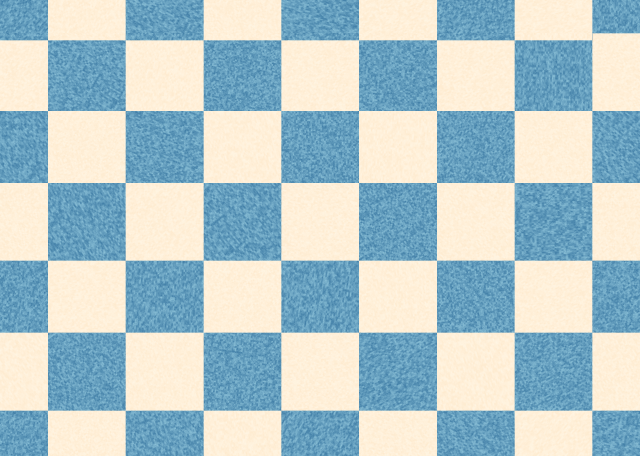
Reproduce this pattern procedurally as a Shadertoy shader.

```glsl
// Lengths are fractions of the canvas width
const float SQUARE = 0.12155;         // square side, and height of tall rows
const float ROW_PERIOD = 0.2340;      // one tall row plus one short row
const vec2 GRID_ORIGIN = vec2(0.0749, 0.0710);
const float SEAM_X = 0.9258;          // left of this the top tall row is cut
const float CUT_Y = 0.6497;
const vec3 CREAM = vec3(1.0, 0.94, 0.85);
const vec3 BLUE = vec3(0.395, 0.62, 0.745);
const vec3 CREAM_CONTRAST = vec3(0.012, 0.045, 0.085);
const vec3 BLUE_CONTRAST = vec3(0.29, 0.26, 0.19);
const float GRAIN_DENSITY = 400.0;    // grains across the canvas
const float MAX_STRETCH = 0.5;        // strongest streaking of the grain
const int AA = 3;                     // edge samples per axis

float hash(vec2 p) {
    vec3 q = fract(vec3(p.xyx) * 0.1031);
    q += dot(q, q.yzx + 33.33);
    return fract((q.x + q.y) * q.z);
}

float valueNoise(vec2 p) {
    vec2 cell = floor(p);
    vec2 f = fract(p);
    f = f * f * (3.0 - 2.0 * f);
    float low = mix(hash(cell), hash(cell + vec2(1.0, 0.0)), f.x);
    float high = mix(hash(cell + vec2(0.0, 1.0)), hash(cell + 1.0), f.x);
    return mix(low, high, f.y);
}

// Checker with alternating row heights and a shifted edge at the seam
float isBlue(vec2 p) {
    vec2 q = p - GRID_ORIGIN;
    bool oddColumn = mod(q.x, 2.0 * SQUARE) < SQUARE;
    bool tallRow = mod(q.y, ROW_PERIOD) < SQUARE;
    if (p.x < SEAM_X && p.y > CUT_Y) tallRow = false;
    return oddColumn == tallRow ? 1.0 : 0.0;
}

// Centred grain whose streak direction varies between squares
float grain(vec2 p) {
    vec2 q = p - GRID_ORIGIN;
    float rowHalf = step(SQUARE, mod(q.y, ROW_PERIOD));
    vec2 id = vec2(floor(q.x / SQUARE), 2.0 * floor(q.y / ROW_PERIOD) + rowHalf) + 20.0;
    float angle = 3.14159 * hash(id);
    float stretch = 1.0 + MAX_STRETCH * hash(id + 57.0);
    vec2 along = vec2(cos(angle), sin(angle));
    vec2 across = vec2(-along.y, along.x);
    vec2 g = vec2(dot(p, along) / stretch, dot(p, across)) * GRAIN_DENSITY + 500.0 + id * 17.0;
    return 0.75 * valueNoise(g) + 0.25 * valueNoise(g * 2.03 + 91.0) - 0.5;
}

void mainImage(out vec4 fragColor, in vec2 fragCoord) {
    vec2 p = fragCoord / iResolution.x;

    // Average the checker over the pixel
    float blue = 0.0;
    for (int j = 0; j < AA; j++) {
        for (int i = 0; i < AA; i++) {
            vec2 offset = (vec2(i, j) + 0.5) / float(AA) - 0.5;
            blue += isBlue(p + offset / iResolution.x);
        }
    }
    blue /= float(AA * AA);

    // Grain is strong on blue and faint on cream
    float n = grain(p);
    vec3 color = mix(CREAM + CREAM_CONTRAST * n, BLUE + BLUE_CONTRAST * n, blue);
    fragColor = vec4(clamp(color, 0.0, 1.0), 1.0);
}
```
